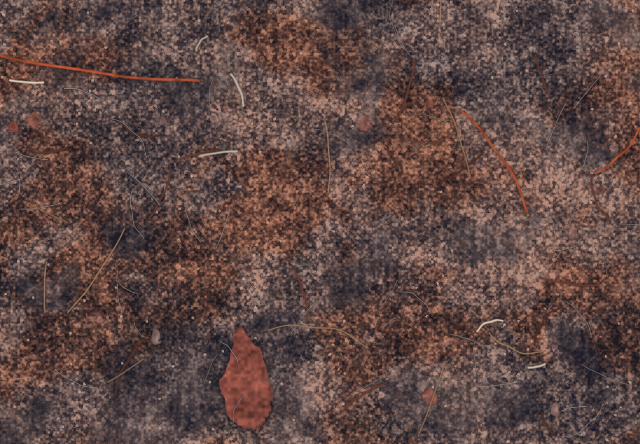
Give the GLSL for this texture, as a Shadertoy shader.

```glsl
const float PI = 3.14159;

float hash(vec2 p) {
    return fract(sin(dot(p, vec2(127.1, 311.7))) * 43758.545);
}

vec2 hash2(vec2 p) {
    return vec2(hash(p), hash(p + 57.3));
}

float noise(vec2 p) {
    vec2 i = floor(p), f = fract(p);
    f = f * f * (3.0 - 2.0 * f);
    return mix(mix(hash(i), hash(i + vec2(1, 0)), f.x),
               mix(hash(i + vec2(0, 1)), hash(i + vec2(1, 1)), f.x), f.y);
}

float fbm(vec2 p) {
    float sum = 0.0, amp = 0.533;
    for (int i = 0; i < 4; i++) {
        sum += amp * noise(p);
        p = mat2(1.6, 1.2, -1.2, 1.6) * p + 7.7;
        amp *= 0.5;
    }
    return sum;
}

// Distance to the nearest grain centre, and that grain's random value
vec2 grains(vec2 p) {
    vec2 cell = floor(p), nearest = vec2(9.0, 0.0);
    for (int y = -1; y <= 1; y++)
    for (int x = -1; x <= 1; x++) {
        vec2 c = cell + vec2(x, y);
        float d = length(c + 0.1 + 0.8 * hash2(c) - p);
        if (d < nearest.x) nearest = vec2(d, hash(c + 13.7));
    }
    return nearest;
}

// Distance to a bent, slightly wavy strand from a to b
float strand(vec2 p, vec2 a, vec2 b, float bend) {
    float len = length(b - a);
    vec2 dir = (b - a) / len, q = p - a;
    float along = dot(q, dir), x = clamp(along / len, 0.0, 1.0);
    float side = dot(q, vec2(-dir.y, dir.x)) - bend * (sin(PI * x) + 0.15 * sin(11.0 * x));
    return length(vec2(along - x * len, side));
}

// Lays a strand on the soil with a soft dark rim
vec3 paintStrand(vec3 col, vec3 tint, float d, float width, float px) {
    col *= 1.0 - 0.25 * smoothstep(3.0 * width + px, 0.0, d);
    return mix(col, tint, smoothstep(px, -px, d - width));
}

vec3 scatterStrands(vec3 col, vec2 uv, float aspect, int count, float seed,
                    vec3 tint, float reach, float width, float px) {
    for (int i = 0; i < count; i++) {
        vec2 id = vec2(float(i), seed);
        vec2 r = hash2(id + 3.1), s = hash2(id + 8.4);
        vec2 a = hash2(id) * vec2(aspect, 1.0);
        float angle = 2.0 * PI * r.x, len = reach * mix(0.35, 1.0, r.y);
        vec2 b = a + len * vec2(cos(angle), sin(angle));
        float d = strand(uv, a, b, len * (s.x - 0.5) * 0.3);
        col = paintStrand(col, tint * mix(0.75, 1.1, s.y), d, width, px);
    }
    return col;
}

// Rough rounded lump, narrower at the top, with mottled shading
vec3 paintLump(vec3 col, vec2 uv, vec2 centre, vec2 size, vec3 tint, float px) {
    vec2 q = (uv - centre) / size;
    float rough = fbm(q * 1.8 + centre * 90.0) - 0.5;
    q.x /= mix(1.0, 0.5, clamp(0.5 + 0.5 * q.y, 0.0, 1.0));
    float d = (length(q) - 1.0 + 1.1 * rough) * size.x;
    float shade = 0.5 + 0.6 * fbm(uv * 45.0) + 0.4 * noise(uv * 130.0) + 0.5 * rough;
    col *= 1.0 - 0.3 * smoothstep(0.25 * size.x, 0.0, d);
    return mix(col, tint * shade, smoothstep(2.0 * px, -px, d));
}

vec3 soil(vec2 uv) {
    vec2 warp = 0.08 * vec2(fbm(uv * 11.0), fbm(uv * 11.0 + 40.0));
    float clod = fbm((uv + warp) * vec2(5.5, 7.0) + 2.0) - 0.5;
    float crumb = fbm(uv * 26.0 + 11.0) - 0.5;
    float rust = smoothstep(0.46, 0.66, fbm((uv + warp) * vec2(6.0, 7.5) + 31.0));
    float edge = 0.09 * smoothstep(0.3, 0.0, uv.y);
    float hollow = smoothstep(0.54, 0.74, fbm((uv + warp) * vec2(6.0, 8.0) + 63.0) + edge);

    // Fine grains over larger crumbs, blurred to streaks in the hollows
    vec2 fine = grains(uv * 135.0), coarse = grains(uv * 58.0);
    float grit = 0.36 * (fine.y - 0.5) + 0.25 * (0.42 - fine.x);
    grit += 0.55 * (noise(uv * 190.0) - 0.5);
    grit += 0.3 * smoothstep(0.86, 0.97, coarse.y) * smoothstep(0.55, 0.2, coarse.x);
    float streak = 0.25 * (noise(uv * vec2(90.0, 22.0)) - 0.5);
    float tone = 0.53 + 0.5 * clod + 0.6 * crumb - 0.1 * rust - 0.14 * hollow;
    tone += mix(grit, 0.6 * grit + streak, hollow);

    vec3 slate = vec3(0.12, 0.11, 0.145), earth = vec3(0.32, 0.25, 0.245);
    vec3 rose = vec3(0.66, 0.535, 0.49);
    vec3 col = mix(slate, earth, clamp(tone / 0.4, 0.0, 1.0));
    col = mix(col, rose, clamp((tone - 0.4) / 0.5, 0.0, 1.1));

    float warmth = 0.5 + 1.4 * clod + 0.3 * rust - 0.5 * hollow + 0.6 * (fine.y - 0.5);
    col *= mix(vec3(0.94, 1.01, 1.06), vec3(1.03, 0.97, 0.93), clamp(warmth, 0.0, 1.0));
    col *= mix(vec3(1.0), vec3(1.02, 0.91, 0.84), rust * (1.0 - hollow));

    // Rare pale specks
    float speck = step(0.993, fine.y) * smoothstep(0.6, 0.2, fine.x);
    return mix(col, vec3(0.76, 0.66, 0.6), 0.7 * speck);
}

void mainImage(out vec4 fragColor, in vec2 fragCoord) {
    vec2 uv = fragCoord / iResolution.y;
    float aspect = iResolution.x / iResolution.y, px = 1.0 / iResolution.y;
    vec3 orange = vec3(0.66, 0.3, 0.19), clay = vec3(0.53, 0.29, 0.25);
    vec3 col = soil(uv);

    // Clay lumps
    for (int i = 0; i < 12; i++) {
        vec2 id = vec2(float(i), 5.0), r = hash2(id + 2.6);
        vec3 tint = mix(clay, vec3(0.5, 0.41, 0.39), r.y);
        vec2 size = mix(0.007, 0.018, r.x) * vec2(1.4 - 0.7 * r.y, 1.0);
        col = paintLump(col, uv, hash2(id) * vec2(aspect, 1.0), size, tint, px);
    }
    col = paintLump(col, uv, vec2(0.38 * aspect, 0.145), vec2(0.07, 0.1), clay, px);

    // Threads, dark and tan rootlets, white root tips
    col = scatterStrands(col, uv, aspect, 16, 1.0, vec3(0.38, 0.22, 0.18), 0.16, 0.0022, px);
    col = scatterStrands(col, uv, aspect, 55, 2.0, vec3(0.6, 0.57, 0.56), 0.12, 0.0005, px);
    col = scatterStrands(col, uv, aspect, 11, 3.0, vec3(0.62, 0.48, 0.37), 0.24, 0.0014, px);
    col = scatterStrands(col, uv, aspect, 6, 4.0, vec3(0.86, 0.81, 0.74), 0.09, 0.0023, px);

    // Long orange roots
    vec3 root = orange * (0.8 + 0.4 * noise(uv * 60.0));
    col = paintStrand(col, root, strand(uv, vec2(-0.02, 0.88), vec2(0.31 * aspect, 0.817), -0.012), 0.003, px);
    col = paintStrand(col, root, strand(uv, vec2(0.72 * aspect, 0.75), vec2(0.825 * aspect, 0.525), 0.018), 0.0026, px);
    col = paintStrand(col, root, strand(uv, vec2(0.93 * aspect, 0.61), vec2(aspect, 0.71), -0.012), 0.0024, px);

    fragColor = vec4(clamp(col, 0.0, 1.0), 1.0);
}
```
